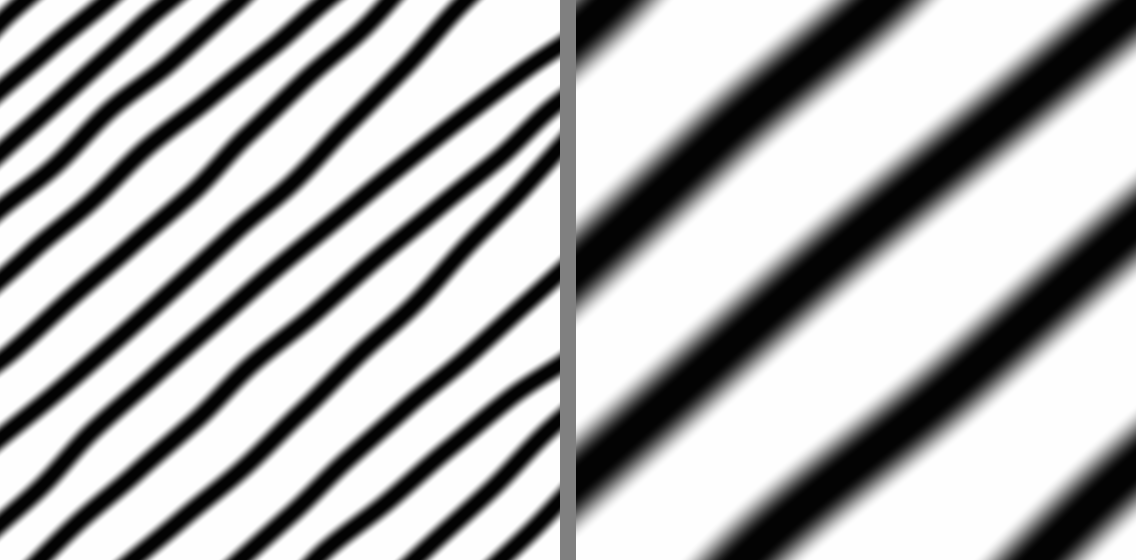
Left, the full canvas; right, a detail of the centre.
This pattern is drawn by a Shadertoy shader. Its source:

```glsl
// Soft black diagonal stripes, hand-drawn and gently wavy, on white.
#define STRIPES 14
#define FIRST 0.055       // diagonal position of the first stripe
#define SPACING 0.1421    // mean step between stripes along the diagonal
#define TILT 0.055        // mean lean away from 45 degrees
#define TILT_VARY 0.0045  // growth of lean variation per stripe
#define BEND 0.05         // curvature of a stripe along its length
#define WOBBLE 0.018      // small irregularity of the hand
#define CORE 0.0049       // half width of the solid black core
#define EDGE 0.0273       // half width where the soft edge ends
#define INK vec3(0.01)
#define PAPER vec3(0.996)

const float PI = 3.14159265;

float hash(vec2 p) {
    return fract(sin(dot(p, vec2(127.1, 311.7))) * 43758.5453);
}

// Smooth noise along one stripe, centred on zero
float strokeNoise(float t, float id) {
    float cell = floor(t);
    float f = smoothstep(0.0, 1.0, t - cell);
    return mix(hash(vec2(cell, id)), hash(vec2(cell + 1.0, id)), f) - 0.5;
}

// Uneven spacing: tighter towards the upper left
float stripeOffset(float n) {
    float spread = PI * n / 13.0;
    return FIRST + SPACING * n - 0.08 * sin(spread) - 0.02 * sin(2.0 * spread)
         + 0.012 * cos(2.0 * PI * (n - 1.4) / 4.5);
}

// Centre line of stripe n at a signed distance along it
float stripeCentre(float n, float along) {
    float swing = cos(2.0 * PI * (n - 10.85) / 3.5);
    float lean = TILT + TILT_VARY * n * swing;
    return stripeOffset(n) + lean * along + BEND * swing * along * along
         + WOBBLE * strokeNoise(along * 5.0, n);
}

void mainImage(out vec4 fragColor, in vec2 fragCoord) {
    vec2 uv = fragCoord / iResolution.xy;

    // Diagonal axes: across the stripes from the upper left, and along them
    float across = uv.x + 1.0 - uv.y;
    float along = uv.x + uv.y - 1.0;

    // Distance to the nearest stripe
    float dist = 1.0;
    for (int i = 0; i < STRIPES; i++) {
        dist = min(dist, abs(across - stripeCentre(float(i), along)));
    }
    dist *= inversesqrt(2.0);

    // Blurred ink edge
    fragColor = vec4(mix(INK, PAPER, smoothstep(CORE, EDGE, dist)), 1.0);
}
```
